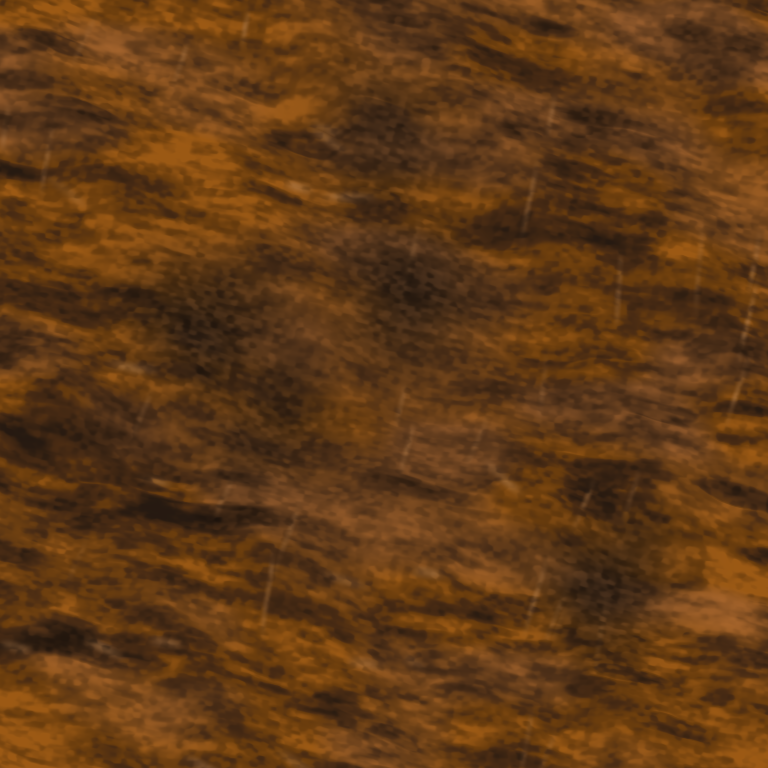
Reproduce this texture procedurally as a WebGL 2 fragment shader.

```glsl
#version 300 es
precision highp float;
// Weathered amber wood with slanted grain, smoky knots and pale scratches.
uniform vec2 u_resolution;
out vec4 fragColor;

vec3 hash3(vec2 p) {
  vec3 q = fract(vec3(p.xyx) * vec3(0.1031, 0.1030, 0.0973));
  q += dot(q, q.yxz + 33.33);
  return fract((q.xxy + q.yzz) * q.zyx);
}

// Smooth cellular noise: hashed cell values blended by distance, centred on 0
float cellNoise(vec2 p) {
  vec2 cell = floor(p);
  float sum = 0.0, total = 0.0;
  for (int y = -1; y <= 1; y++) {
    for (int x = -1; x <= 1; x++) {
      vec2 id = cell + vec2(x, y);
      vec3 h = hash3(id);
      vec2 d = id + 0.2 + 0.6 * h.xy - p;
      float weight = exp(-4.5 * dot(d, d));
      sum += weight * h.z;
      total += weight;
    }
  }
  return sum / total - 0.5;
}

// Soft round spot with the given radii
float spot(vec2 p, vec2 centre, vec2 radii) {
  vec2 d = (p - centre) / radii;
  return exp(-dot(d, d));
}

// Soft line that tapers and bends slightly
float scratch(vec2 p, vec2 centre, float angle, float halfLength, float width) {
  vec2 dir = vec2(cos(angle), sin(angle));
  vec2 d = p - centre;
  float along = dot(d, dir) / halfLength;
  float across = dot(d, vec2(-dir.y, dir.x)) + 0.003 * sin(along * 2.0);
  return smoothstep(1.0, 0.2, abs(along)) * smoothstep(width, 0.0, abs(across));
}

vec3 woodRamp(float tone) {
  vec3 c = mix(vec3(0.15, 0.10, 0.065), vec3(0.29, 0.17, 0.075), smoothstep(-0.1, 0.42, tone));
  c = mix(c, vec3(0.42, 0.24, 0.05), smoothstep(0.33, 0.62, tone));
  return mix(c, vec3(0.61, 0.35, 0.08), smoothstep(0.58, 1.02, tone));
}

void main() {
  vec2 p = gl_FragCoord.xy / u_resolution;

  // Grain axes: x follows the fibres, y crosses them
  vec2 g = vec2(dot(p, vec2(0.98, -0.2)), dot(p, vec2(0.2, 0.98)));
  g.y += 0.007 * sin(g.x * 9.0 + 3.0 * sin(g.y * 7.0)) + 0.003 * sin(g.x * 31.0 + g.y * 23.0);
  float blotch = cellNoise(g * vec2(4.0, 9.0) + 3.0);
  float streak = cellNoise(g * vec2(13.0, 45.0) + 17.0);
  float fibre = cellNoise(g * vec2(34.0, 100.0) + 41.0);
  float speck = cellNoise(g * vec2(110.0, 170.0) + 7.0);
  float dust = cellNoise(g * vec2(7.0, 14.0) + 90.0);

  // Hazy worn centre where the grain loses contrast
  float haze = spot(p, vec2(0.51, 0.54), vec2(0.22, 0.17));
  float grain = 0.42 * blotch + 0.5 * streak + 0.5 * fibre;
  float tone = 0.62 + grain * (1.0 - 0.5 * haze) + 0.3 * speck;

  // Dark weathered band and short scattered cracks along the grain
  float band = (g.y - 0.90 + 0.15 * blotch) / 0.07;
  tone -= 0.16 * exp(-band * band) * smoothstep(-0.3, 0.3, streak + dust);
  float crack = cellNoise(g * vec2(11.0, 38.0) + 71.0) + 0.3 * fibre;
  tone -= 0.36 * smoothstep(0.13, 0.4, crack) * (1.0 - 0.6 * haze);

  // Greyed, dusty patches are strongest in the upper half and the centre
  vec3 colour = woodRamp(tone);
  vec3 dusty = vec3(0.46, 0.285, 0.15) * (0.36 + 0.88 * tone);
  float dustAmount = 0.8 * haze + 1.6 * dust + 0.15 + 0.3 * (p.y - 0.5);
  colour = mix(colour, dusty, clamp(dustAmount, 0.0, 0.85));

  // Smoky knots with a softer trailing shadow
  vec2 warped = p + 0.012 * vec2(sin(p.y * 31.0 + p.x * 9.0), sin(p.x * 27.0));
  float stain = 0.0;
  for (int i = 0; i < 3; i++) {
    float k = float(i);
    vec2 centre = vec2(0.27 + 0.26 * k, 0.58 + 0.27 * k - 0.22 * k * k);
    float core = spot(warped, centre, vec2(0.095 - 0.01 * k, 0.085));
    float trail = spot(warped, centre + vec2(0.08 - 0.11 * k, 0.31 * k - 0.11), vec2(0.075, 0.10));
    stain = max(stain, max(core, 0.65 * trail * step(k, 1.5)));
  }
  vec3 smoke = vec3(0.18, 0.12, 0.075) * (1.0 + 0.8 * speck + 0.4 * grain);
  colour = mix(colour, smoke, 0.9 * stain);

  // Faint upright scratches and short pale chips lying with the grain
  float marks = 0.0;
  for (int i = 0; i < 48; i++) {
    vec3 a = hash3(vec2(float(i), 5.0));
    vec3 b = hash3(vec2(float(i), 23.0));
    bool chip = i > 29;
    float angle = chip ? -0.25 + 0.7 * (b.x - 0.5) : 1.4 + 0.4 * (b.x - 0.5);
    float halfLength = chip ? 0.02 + 0.025 * b.y : 0.025 + 0.05 * b.y;
    float width = chip ? 0.011 : 0.0065;
    float strength = chip ? 0.25 + 0.4 * b.z : 0.12 + 0.25 * b.z;
    marks = max(marks, strength * scratch(p, a.xy, angle, halfLength, width));
  }
  marks *= (0.85 + 1.2 * fibre + 0.8 * speck) * (1.0 - 0.7 * stain);
  colour = mix(colour, vec3(0.68, 0.48, 0.29), clamp(marks, 0.0, 1.0));

  fragColor = vec4(colour, 1.0);
}
```
